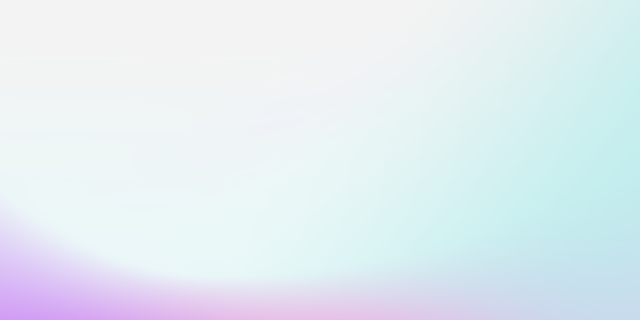
This background is drawn by a WebGL 2 fragment shader. Its source:

```glsl
#version 300 es
precision highp float;
// Soft pastel backdrop: a pale vertical gradient, a slanted aqua glow on the
// right, faint diagonal veils in the middle, and a violet-to-pink wash whose
// curved upper rim dips toward the lower left third.

#define RIM_LOW_X   0.33   // where the rim of the wash is lowest
#define RIM_LOW_Y   0.13   // height of the rim there
#define RIM_LEFT    0.27   // extra height of the rim at the left edge
#define RIM_RISE    0.85   // curvature of the rim to the right
#define RIM_BLUR    0.07   // softness of the rim
#define AQUA_SLANT  0.40   // lean of the aqua glow
#define AQUA_START  0.20
#define AQUA_END    0.90
#define VEIL_AMOUNT 0.35

uniform vec2 u_resolution;
out vec4 fragColor;

const vec3 PAPER      = vec3(0.955, 0.953, 0.953);
const vec3 MIST       = vec3(0.920, 0.975, 0.975);
const vec3 AQUA       = vec3(0.755, 0.930, 0.930);
const vec3 LILAC      = vec3(0.935, 0.940, 0.980);
const vec3 VIOLET     = vec3(0.820, 0.610, 0.960);
const vec3 PINK       = vec3(0.910, 0.750, 0.910);
const vec3 PERIWINKLE = vec3(0.785, 0.855, 0.930);

// Gaussian ridge of the given width and length, rotated by angle
float veil(vec2 p, vec2 center, float angle, vec2 size) {
    float c = cos(angle), s = sin(angle);
    vec2 q = mat2(c, -s, s, c) * (p - center) / size;
    return exp(-dot(q, q));
}

// Height of the wash along x
float rimHeight(float x) {
    float left = max(1.0 - x / RIM_LOW_X, 0.0);
    float right = max(x - RIM_LOW_X, 0.0);
    return RIM_LOW_Y + RIM_LEFT * left * left + RIM_RISE * right * right;
}

// Coverage of the wash: crisp near its lowest point, hazy on the right
float washCoverage(vec2 uv) {
    float depth = 1.0 - uv.y / rimHeight(uv.x);
    float soft = 0.5 * (depth + sqrt(depth * depth + RIM_BLUR * RIM_BLUR));
    float crisp = exp(-pow((uv.x - 0.29) / 0.14, 2.0));
    float falloff = mix(1.0, 0.72, crisp) + 0.4 * smoothstep(0.4, 0.8, uv.x);
    return min(pow(soft, falloff), 1.0);
}

// Hue of the wash from left to right
vec3 washColor(float x) {
    vec3 warm = mix(VIOLET, PINK, smoothstep(0.0, 0.45, x));
    return mix(warm, PERIWINKLE, smoothstep(0.5, 0.97, x));
}

void main() {
    vec2 uv = gl_FragCoord.xy / u_resolution;
    vec2 p = vec2(uv.x * 2.0, uv.y);

    // Pale ground
    vec3 color = mix(MIST, PAPER, smoothstep(0.1, 1.0, uv.y));

    // Diagonal veils
    float lilacVeil = veil(p, vec2(0.85, 0.60), 0.42, vec2(0.50, 0.11));
    float mistVeil = veil(p, vec2(0.92, 0.45), 0.60, vec2(0.45, 0.08));
    color = mix(color, LILAC, VEIL_AMOUNT * lilacVeil);
    color = mix(color, MIST, VEIL_AMOUNT * mistVeil);

    // Aqua glow
    float slanted = uv.x - AQUA_SLANT * uv.y;
    color = mix(color, AQUA, smoothstep(AQUA_START, AQUA_END, slanted));

    // Lower wash
    color = mix(color, washColor(uv.x), washCoverage(uv));

    fragColor = vec4(color, 1.0);
}
```
